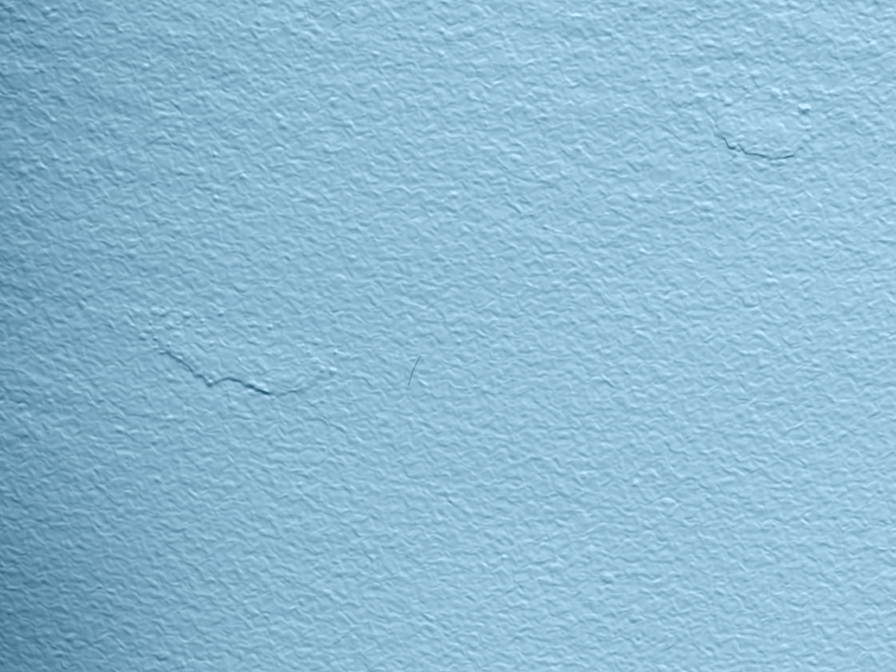
Write a WebGL 2 fragment shader that draws this texture.

```glsl
#version 300 es
precision highp float;
// Rough painted plaster wall in pale blue, lit from above, a little right.
// A height field of layered noise, scattered grains and two raised scars is
// shaded by its slope toward the light, over a falloff that darkens the left.

#define GRAIN_FREQ 82.0
#define GRAIN_GAIN 1.08
#define GRAIN_STRETCH 1.35
#define BUMP_FREQ 62.0
#define BUMP_HEIGHT 0.40
#define SCAR_HEIGHT 0.75
#define SLOPE_STEP 0.0017
#define LIGHT_DIR vec2(0.3, 0.954)
#define SHADOW_COLOR vec3(0.32, 0.51, 0.61)
#define LIGHT_COLOR vec3(0.68, 0.85, 0.94)

uniform vec2 u_resolution;
out vec4 fragColor;

// Integer hash of a lattice cell, giving two values in 0..1
vec2 hash2(vec2 cell) {
  uvec2 v = uvec2(ivec2(cell) + 4096) * 1664525u + 1013904223u;
  v.x += v.y * 1664525u;
  v.y += v.x * 1664525u;
  v ^= v >> 16u;
  v.x += v.y * 1664525u;
  v.y += v.x * 1664525u;
  v ^= v >> 16u;
  return vec2(v & 65535u) / 65535.0;
}

float noise(vec2 p) {
  vec2 i = floor(p), f = fract(p);
  f = f * f * (3.0 - 2.0 * f);
  float low = mix(hash2(i).x, hash2(i + vec2(1, 0)).x, f.x);
  float high = mix(hash2(i + vec2(0, 1)).x, hash2(i + vec2(1, 1)).x, f.x);
  return mix(low, high, f.y);
}

float slopeAt(vec2 cell, vec2 p) {
  return dot(2.0 * hash2(cell) - 1.0, p - cell);
}

// Gradient noise around zero
float gradientNoise(vec2 p) {
  vec2 i = floor(p), f = fract(p);
  f = f * f * f * (f * (f * 6.0 - 15.0) + 10.0);
  float low = mix(slopeAt(i, p), slopeAt(i + vec2(1, 0), p), f.x);
  float high = mix(slopeAt(i + vec2(0, 1), p), slopeAt(i + vec2(1, 1), p), f.x);
  return mix(low, high, f.y);
}

// Distance to a ragged elliptical outline, and height above its center
vec2 scar(vec2 p, vec2 center, vec2 radius, float lean) {
  vec2 q = p - center;
  q.y += lean * q.x;
  q += 0.022 * (vec2(noise(p * 23.0), noise(p * 23.0 + 40.0)) - 0.5);
  q += 0.012 * (vec2(noise(p * 80.0), noise(p * 80.0 + 70.0)) - 0.5);
  return vec2((length(q / radius) - 1.0) * radius.y, q.y);
}

vec2 scars(vec2 p) {
  vec2 right = scar(p, vec2(1.13, 0.815), vec2(0.075, 0.050), 0.0);
  vec2 left = scar(p, vec2(0.36, 0.475), vec2(0.13, 0.050), 0.2);
  return right.x < left.x ? right : left;
}

// Coarser plaster lies along the top, in the upper right and at the left
float roughness(vec2 p) {
  float top = smoothstep(0.55, 1.0, p.y) * (0.4 + 0.6 * smoothstep(0.5, 1.2, p.x));
  float side = smoothstep(0.6, 0.1, p.x) * smoothstep(0.1, 0.45, p.y);
  return clamp(0.75 * top + 0.5 * side + 0.5 * noise(p * 6.0) - 0.2, 0.0, 1.0);
}

// Squat grains in jittered cells, denser on rough ground and scar rims
float bumps(vec2 p) {
  vec2 base = floor(p * BUMP_FREQ);
  float height = 0.0;
  for (int y = -1; y <= 1; y++)
    for (int x = -1; x <= 1; x++) {
      vec2 cell = base + vec2(x, y);
      vec2 jitter = hash2(cell), kind = hash2(cell + 517.0);
      vec2 center = (cell + jitter) / BUMP_FREQ;
      float rim = scars(center).x / 0.011;
      float crust = exp(-rim * rim);
      float density = 0.04 + 0.4 * roughness(center) + 0.45 * crust;
      float radius = mix(0.004, 0.009, kind.y * kind.y);
      vec2 away = (p - center) * vec2(0.6 + 0.5 * jitter.x, 1.0);
      float dome = smoothstep(radius, 0.15 * radius, length(away));
      height += dome * step(kind.x, density) * (0.3 + 0.7 * kind.y + 0.6 * crust);
    }
  return height;
}

float wallHeight(vec2 p) {
  // Grain leans down to the right at the left side and levels out
  vec2 q = vec2(p.x, p.y + 0.24 * p.x - 0.1 * p.x * p.x);
  q += 0.007 * vec2(gradientNoise(p * 50.0), gradientNoise(p * 50.0 + 90.0));
  q.x /= GRAIN_STRETCH;
  float rough = roughness(p);
  // Flat-topped lumps with steep sides, then fine grit
  float lumps = smoothstep(-0.2, 0.3, gradientNoise(q * GRAIN_FREQ));
  float grit = gradientNoise(q * GRAIN_FREQ * 1.73 + 31.0);
  float coarse = gradientNoise(q * GRAIN_FREQ * 0.47 + 13.0);
  float trowel = noise(q * vec2(16.0, 30.0) + 5.0);
  float ground = 0.24 * lumps + 0.38 * grit + (0.25 + 0.4 * rough) * coarse;
  ground += (0.15 + 0.7 * rough) * trowel;
  vec2 edge = scars(p);
  float plateau = smoothstep(0.003, -0.003, edge.x) * smoothstep(0.035, -0.03, edge.y);
  plateau *= smoothstep(0.05, 0.4, noise(p * 14.0 + 3.0));
  return ground + SCAR_HEIGHT * plateau + BUMP_HEIGHT * bumps(p);
}

// Broad light: dim left edge, deepest in the lower left corner
float broadLight(vec2 p, float x) {
  float light = 0.72 + 0.07 * x - 0.42 * exp(-4.9 * x) - 0.30 * exp(-dot(p, p) / 0.06);
  return light + 0.05 * (noise(p * vec2(4.0, 7.0)) - 0.5);
}

// Thin hairline scratch
float scratch(vec2 p, float pixel) {
  vec2 a = vec2(0.608, 0.427), d = vec2(0.017, 0.042);
  float t = clamp(dot(p - a, d) / dot(d, d), 0.0, 1.0);
  float dist = length(p - a - d * t + vec2(0.002 * sin(3.1416 * t), 0.0));
  return 1.0 - smoothstep(0.0004, 0.001 + pixel, dist);
}

void main() {
  vec2 p = gl_FragCoord.xy / u_resolution.y;
  vec2 offset = SLOPE_STEP * LIGHT_DIR;
  float slope = wallHeight(p - offset) - wallHeight(p + offset);
  float tone = broadLight(p, gl_FragCoord.x / u_resolution.x) + GRAIN_GAIN * slope;
  tone -= 0.4 * scratch(p, 1.0 / u_resolution.y);
  fragColor = vec4(mix(SHADOW_COLOR, LIGHT_COLOR, clamp(tone, -0.45, 1.25)), 1.0);
}
```
